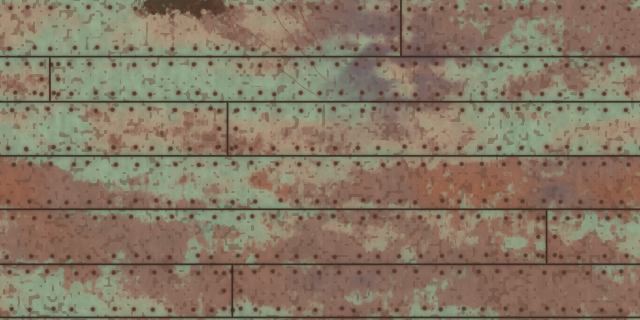
Reproduce this texture procedurally as a Shadertoy shader.

```glsl
// Weathered metal planks: six riveted rows with staggered joints, pale green paint and rust.

// Row boundaries from bottom to top, and the joint in each row (-1 for none).
const float EDGES[8] = float[8](-0.16, 0.008, 0.174, 0.346, 0.513, 0.682, 0.823, 1.0);
const float JOINTS[7] = float[7](-1.0, 0.726, 1.708, -1.0, 0.711, 0.156, 1.253);

float hash(vec2 p) {
    vec3 q = fract(vec3(p.xyx) * 0.1031);
    q += dot(q, q.yzx + 33.33);
    return fract((q.x + q.y) * q.z);
}

float noise(vec2 p) {
    vec2 i = floor(p), f = fract(p);
    f = f * f * (3.0 - 2.0 * f);
    return mix(mix(hash(i), hash(i + vec2(1, 0)), f.x),
               mix(hash(i + vec2(0, 1)), hash(i + vec2(1, 1)), f.x), f.y);
}

float fbm(vec2 p) {
    float sum = 0.0, amp = 0.52;
    for (int i = 0; i < 5; i++) {
        sum += amp * noise(p);
        p = mat2(1.6, 1.2, -1.2, 1.6) * p + 17.3;
        amp *= 0.5;
    }
    return sum;
}

// Soft elliptical stain.
float blot(vec2 p, vec2 center, vec2 size) {
    vec2 d = (p - center) / size;
    return exp(-dot(d, d));
}

float disc(float d, float radius, float px) {
    return 1.0 - smoothstep(radius - px, radius + px, d);
}

void mainImage(out vec4 fragColor, in vec2 fragCoord) {
    vec2 p = fragCoord / iResolution.y;
    p.x *= 2.0 * iResolution.y / iResolution.x;
    float px = 0.7 / iResolution.y;

    // Find the row and the distances to its seams and joint.
    int row = 0;
    for (int i = 1; i < 7; i++) if (p.y > EDGES[i]) row = i;
    float low = EDGES[row], high = EDGES[row + 1], joint = JOINTS[row];
    float edgeDist = min(p.y - low, high - p.y);
    float seamDist = row == 6 ? p.y - low : edgeDist;
    float jointDist = abs(p.x - joint);
    float plank = hash(vec2(float(row) * 7.0, step(joint, p.x) + 3.0));

    // Noise layers, shifted a little from plank to plank.
    vec2 q = p + plank * 0.15;
    float broad = fbm(q * vec2(3.5, 6.0));
    float medium = fbm(q * vec2(13.0, 19.0) + 40.0);
    float fine = fbm(q * vec2(60.0, 48.0) + 9.0);
    float streak = fbm(q * vec2(55.0, 7.0) + 71.0);
    float seamGlow = exp(-edgeDist / 0.025);

    // Paint: green near seams, tan toward the middle of each plank.
    float tan0 = 0.55 - 0.4 * seamGlow + 2.0 * (broad - 0.5) + 0.8 * (medium - 0.5)
               - 0.5 * blot(p, vec2(0.4, 0.2), vec2(0.5, 0.15));
    vec3 col = mix(vec3(0.55, 0.63, 0.52), vec3(0.66, 0.57, 0.47), smoothstep(0.1, 0.8, tan0));
    float teal = blot(p, vec2(0.45, 0.27), vec2(0.8, 0.09)) + 0.4 * seamGlow;
    col = mix(col, vec3(0.46, 0.64, 0.54), 0.8 * teal * smoothstep(0.42, 0.62, medium));

    // Rust: broad regions broken up by noise.
    float region = 0.12
        + 0.62 * blot(p, vec2(1.75, 0.92), vec2(0.55, 0.19))
        + 0.70 * blot(p, vec2(1.45, 0.12), vec2(0.75, 0.14))
        + 0.55 * blot(p, vec2(0.05, 0.42), vec2(0.40, 0.09))
        + 0.60 * blot(p, vec2(1.85, 0.40), vec2(0.45, 0.11))
        + 0.35 * blot(p, vec2(0.30, 0.25), vec2(0.40, 0.10))
        + 0.25 * blot(p, vec2(0.95, 0.42), vec2(0.50, 0.06));
    float rust = region - 0.12 * seamGlow + 1.3 * (broad - 0.5) + 1.1 * (medium - 0.5)
               + 0.7 * (fine - 0.5) + 0.5 * (streak - 0.5);
    float orange = smoothstep(0.4, 0.65, fbm(p * 5.0 + 23.0)) * exp(-abs(p.y - 0.4) / 0.15);
    vec3 rustColor = mix(vec3(0.53, 0.40, 0.35), vec3(0.57, 0.36, 0.27), orange);
    col = mix(col, rustColor, 0.92 * smoothstep(0.22, 0.58, rust));

    // Violet-grey discoloration and the dark stains.
    float violet = blot(p, vec2(1.17, 0.82), vec2(0.18, 0.20))
                 + 0.7 * blot(p, vec2(1.42, 0.79), vec2(0.25, 0.07))
                 + 0.8 * blot(p, vec2(1.72, 0.41), vec2(0.09, 0.07))
                 + 0.6 * blot(p, vec2(1.08, 0.11), vec2(0.14, 0.05));
    col = mix(col, vec3(0.41, 0.36, 0.38), 0.8 * min(violet, 1.0) * smoothstep(0.25, 0.65, medium));
    float stain = blot(p, vec2(0.56, 0.99), vec2(0.20, 0.07))
                + 0.7 * blot(p, vec2(0.51, 0.61), vec2(0.025, 0.07))
                + 0.55 * blot(p, vec2(1.12, 0.30), vec2(0.12, 0.03))
                + 0.5 * blot(p, vec2(0.83, 0.31), vec2(0.13, 0.03));
    col = mix(col, vec3(0.25, 0.18, 0.13), 0.85 * smoothstep(0.4, 0.65, stain * (fine + medium * 0.5)));

    // Diagonal scratches, specks and grain.
    for (float i = 0.0; i < 9.0; i++) {
        vec2 c = vec2(0.65 + 0.36 * hash(vec2(i, 1.0)), 0.7 + 0.28 * hash(vec2(i, 2.0)));
        float a = 1.7 + 1.1 * hash(vec2(i, 3.0));
        vec2 dir = vec2(cos(a), sin(a)), d = p - c;
        float off = abs(dot(d, vec2(-dir.y, dir.x)) + 0.02 * (medium - 0.5));
        float fade = 1.0 - smoothstep(0.05, 0.14, abs(dot(d, dir)));
        col = mix(col, vec3(0.52, 0.33, 0.26), 0.6 * fade * disc(off, 0.0015, px));
    }
    float speck = smoothstep(0.68, 0.82, noise(p * 85.0) * (0.8 + 0.4 * medium));
    col = mix(col, vec3(0.42, 0.29, 0.23), 0.45 * speck);
    col *= 0.86 + 0.16 * fine + 0.12 * streak;

    // Rivets along both seams and beside each joint, with rusty halos.
    float side = step(0.5 * (low + high), p.y);
    vec2 cell = vec2(floor(p.x / 0.064), float(row) * 2.0 + side);
    float jitter = hash(cell + 5.0) - 0.5;
    float rivet = length(vec2((fract(p.x / 0.064) - 0.5 - 0.5 * jitter) * 0.064,
                              edgeDist - 0.025 - 0.008 * jitter));
    float t = (p.y - low) / (high - low);
    float sideRivet = length(vec2(jointDist - 0.026, (fract(t * 3.0) - 0.5) * (high - low) / 3.0));
    if (joint > 0.0) rivet = min(rivet, sideRivet);
    col = mix(col, vec3(0.46, 0.31, 0.25), 0.5 * exp(-rivet * rivet / 0.00012));
    col = mix(col, vec3(0.31, 0.20, 0.17), 0.85 * disc(rivet, 0.0065, px + 0.001));

    // Dark seams and joints with a soft shadow.
    float gap = min(seamDist, joint > 0.0 ? jointDist : 1.0);
    if (row < 6) gap = min(gap, high - p.y);
    col *= 1.0 - 0.25 * exp(-gap / 0.006);
    col = mix(col, vec3(0.24, 0.15, 0.11), 0.9 * disc(gap, 0.0026, px));

    fragColor = vec4(col, 1.0);
}
```
